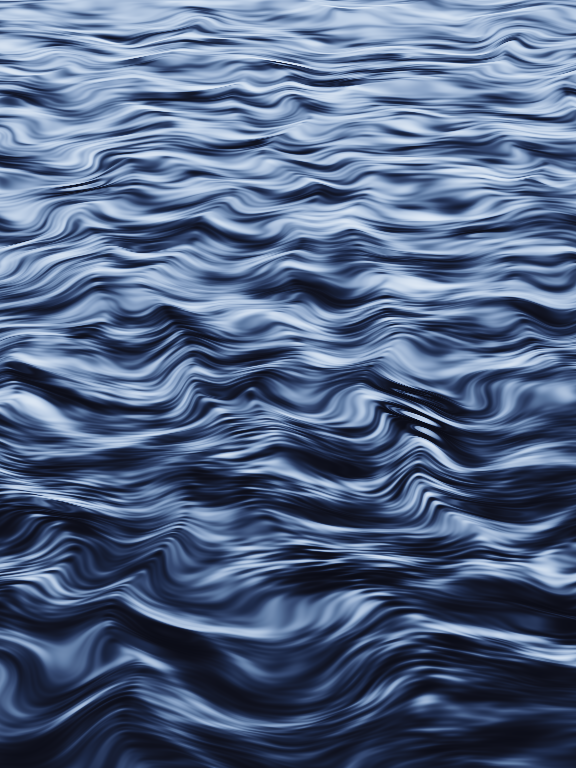
Reproduce this texture procedurally as a WebGL 1 fragment shader.

```glsl
precision highp float;
uniform vec2 u_resolution;

const float HORIZON = 1.7;         // above the canvas, in canvas heights
const float DEPTH_STRETCH = 3.5;
const float FINEST_DETAIL = 0.002; // smallest visible feature, in canvas heights
const vec2 PEAK_FREQ = vec2(4.2, 1.6);
const float PEAK_RISE = 0.36;      // how far crests rise between hollows
const float PEAK_ROUNDING = 0.003;
const vec2 SWELL_FREQ = vec2(4.8, 7.5);
const float SWELL_TURN = 0.3;      // angle between the wave trains and the view
const float SWELL_LIFT = 0.014;
const float SWELL_CONTRAST = 0.56;
const vec2 STREAK_FREQ = vec2(9.0, 24.0);
const float STREAK_CONTRAST = 1.5;
const float STREAK_DRAPE = 0.05;
const float CREST_WIDTH = 0.04;
const vec2 LIGHT_STEP = vec2(0.002, 0.008);

const vec3 ABYSS = vec3(0.03, 0.035, 0.07);
const vec3 INK = vec3(0.06, 0.07, 0.12);
const vec3 NAVY = vec3(0.11, 0.16, 0.28);
const vec3 DEEP_BLUE = vec3(0.21, 0.29, 0.45);
const vec3 STEEL = vec3(0.36, 0.47, 0.63);
const vec3 PALE_BLUE = vec3(0.54, 0.64, 0.78);
const vec3 SKY = vec3(0.74, 0.81, 0.90);
const vec3 GLINT = vec3(0.92, 0.95, 0.98);

vec2 cellGradient(vec2 cell) {
  float h = fract(sin(dot(cell, vec2(127.1, 311.7))) * 43758.55);
  float angle = 6.28318 * h;
  return vec2(cos(angle), sin(angle));
}

float gradientNoise(vec2 p) {
  vec2 i = floor(p);
  vec2 f = p - i;
  vec2 w = f * f * f * (f * (f * 6.0 - 15.0) + 10.0);
  vec2 e = vec2(1.0, 0.0);
  float a = dot(cellGradient(i), f);
  float b = dot(cellGradient(i + e.xy), f - e.xy);
  float c = dot(cellGradient(i + e.yx), f - e.yx);
  float d = dot(cellGradient(i + e.xx), f - e.xx);
  return mix(mix(a, b, w.x), mix(c, d, w.x), w.y);
}

vec2 turn(vec2 p, float angle) {
  float c = cos(angle);
  float s = sin(angle);
  return vec2(c * p.x - s * p.y, s * p.x + c * p.y);
}

// Canvas position to water plane
vec2 toPlane(vec2 uv) {
  float z = 1.0 / (HORIZON - uv.y);
  return vec2(uv.x * z, DEPTH_STRETCH * z);
}

// Zero along wandering crest lines that run away from the viewer
float meander(vec2 q) {
  float wander = 0.4 * gradientNoise(q * 5.0 + 11.0);
  return gradientNoise(q * PEAK_FREQ + vec2(wander + 87.0, 5.0));
}

// Bend rows into hollows that meet in peaks at the crest lines
vec2 peaked(vec2 q) {
  float n = meander(q);
  return q + vec2(0.0, PEAK_RISE * sqrt(n * n + PEAK_ROUNDING));
}

// Two crossing wave trains, one of them cusped, with chop on top
float swell(vec2 q) {
  q = peaked(q);
  vec2 left = turn(q, SWELL_TURN) * SWELL_FREQ;
  vec2 right = turn(q, -SWELL_TURN) * SWELL_FREQ;
  float roll = gradientNoise(left);
  float chop = gradientNoise(right * 2.0 + 19.0) + gradientNoise(left * 2.3 + 31.0);
  float n = gradientNoise(right + 41.0);
  float cusp = 0.25 - sqrt(n * n + 0.004);
  return roll + 0.3 * chop + 0.7 * cusp;
}

// Long streaks and fine ripples draped over the swell
float streaks(vec2 q, float height, float crest, float footprint, float focus) {
  vec2 p = peaked(q);
  p.y += 0.06 * gradientNoise(q * 7.0 + 3.0) + STREAK_DRAPE * height;
  float patches = smoothstep(-0.15, 0.3, gradientNoise(q * vec2(5.0, 6.0) + 63.0));
  float sum = 0.0;
  float weight = 1.0;
  vec2 freq = STREAK_FREQ;
  for (int i = 0; i < 3; i++) {
    float octave = float(i);
    float visible = 1.0 - smoothstep(0.4, 1.1, freq.y * footprint);
    float local = mix(1.0, focus * (0.6 + patches + 1.3 * crest), octave * 0.5);
    sum += weight * visible * local * gradientNoise(p * freq + octave * 17.0);
    freq *= vec2(2.1, 2.35);
    weight *= 0.9;
    p.y += 0.3 * p.x * (octave - 0.5);
  }
  return sum;
}

vec3 waterColor(float t) {
  vec3 c = mix(ABYSS, INK, clamp(t / 0.08, 0.0, 1.0));
  c = mix(c, NAVY, clamp((t - 0.08) / 0.17, 0.0, 1.0));
  c = mix(c, DEEP_BLUE, clamp((t - 0.25) / 0.19, 0.0, 1.0));
  c = mix(c, STEEL, clamp((t - 0.44) / 0.17, 0.0, 1.0));
  c = mix(c, PALE_BLUE, clamp((t - 0.61) / 0.16, 0.0, 1.0));
  c = mix(c, SKY, clamp((t - 0.77) / 0.14, 0.0, 1.0));
  return mix(c, GLINT, clamp((t - 0.91) / 0.09, 0.0, 1.0));
}

void main() {
  vec2 uv = gl_FragCoord.xy / u_resolution.y;
  uv.x -= 0.5 * u_resolution.x / u_resolution.y;

  // Lift the crests
  float nearness = HORIZON - uv.y;
  vec2 q = toPlane(uv);
  float height = swell(q);
  for (int i = 0; i < 2; i++) {
    q = toPlane(uv - vec2(0.0, SWELL_LIFT * nearness * nearness * height));
    height = swell(q);
  }

  // Faces toward the viewer are dark, backs mirror the sky
  float rise = swell(q + LIGHT_STEP) - swell(q - LIGHT_STEP);
  float slope = rise / (2.0 * LIGHT_STEP.y * SWELL_FREQ.y);

  float crest = 1.0 - smoothstep(0.0, CREST_WIDTH, abs(meander(q)));
  float footprint = FINEST_DETAIL * DEPTH_STRETCH / (nearness * nearness);
  float focus = smoothstep(-0.2, 0.35, uv.y);
  float ripple = streaks(q, height, crest, footprint, focus);

  float haze = -0.68 + 1.65 * uv.y;
  float light = haze - SWELL_CONTRAST * slope + STREAK_CONTRAST * ripple;
  light -= 0.2 * crest * focus * (1.0 - uv.y);
  float tone = 0.5 + 0.5 * light / sqrt(1.0 + light * light);
  gl_FragColor = vec4(waterColor(tone), 1.0);
}
```
